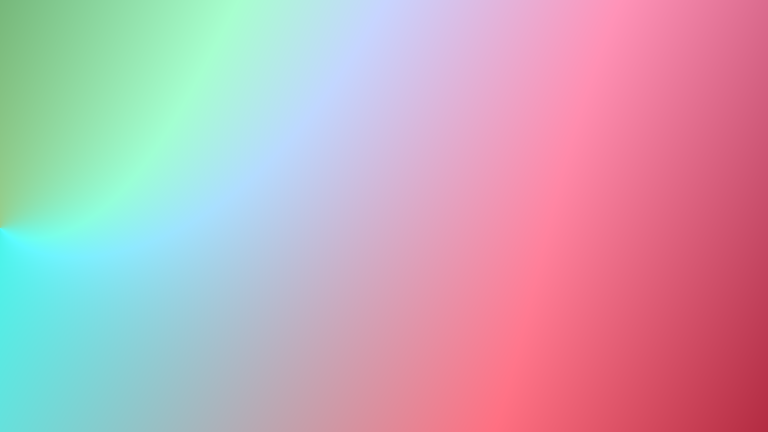
A WebGL 1 fragment shader for this background:

```glsl
precision highp float;
// Pastel folded gradient: three bright colour ridges fanning from a pivot on the left edge.

uniform vec2 u_resolution;

const vec2 PIVOT = vec2(0.0, 0.472);

// Per-channel (red, green, blue) terms of the ramp
const vec3 OFFSET = vec3(-0.562, -0.075, -0.186);
const vec3 SLOPE_X = vec3(0.787);
const vec3 SLOPE_Y = vec3(-0.250, -0.187, -0.149);
const vec3 TWIST = vec3(0.100, -0.068, -0.163);

// Linear ramp plus a swirl by the angle around the pivot
vec3 twistedRamp(vec2 p) {
  float angle = atan(p.y, p.x);
  return OFFSET + SLOPE_X * p.x + SLOPE_Y * p.y + TWIST * angle;
}

// Peak of 1 at zero, falling evenly on both sides
vec3 tent(vec3 v) {
  return 1.0 - abs(v);
}

void main() {
  vec2 uv = gl_FragCoord.xy / u_resolution;
  vec3 color = tent(twistedRamp(uv - PIVOT));
  gl_FragColor = vec4(clamp(color, 0.0, 1.0), 1.0);
}
```
